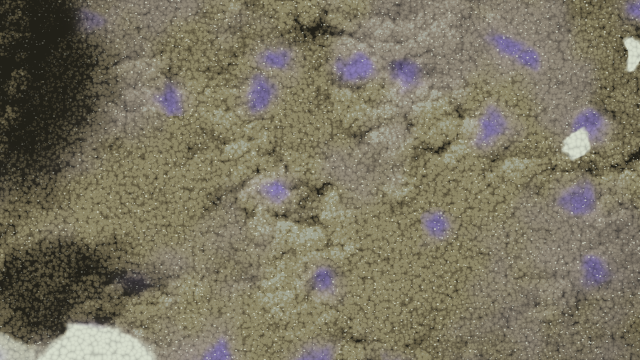
Give the GLSL for this texture, as a Shadertoy shader.

```glsl
const vec3 SHADOW = vec3(0.13, 0.125, 0.095);
const vec3 BROWN = vec3(0.40, 0.37, 0.27);
const vec3 OCHRE = vec3(0.56, 0.535, 0.405);
const vec3 PINK_GREY = vec3(0.56, 0.525, 0.50);
const vec3 VIOLET = vec3(0.44, 0.40, 0.62);
const vec3 PALE = vec3(0.67, 0.70, 0.66);
const vec3 CHALK = vec3(0.83, 0.85, 0.79);

vec2 hash2(vec2 p) {
    vec3 h = fract(p.xyx * vec3(0.1031, 0.1030, 0.0973));
    h += dot(h, h.yzx + 33.33);
    return fract((h.xx + h.yz) * h.zy);
}

// Nearest feature point: distance in x, random id in y
vec2 cells(vec2 p) {
    vec2 base = floor(p);
    vec2 nearest = vec2(9.0, 0.0);
    for (int j = -1; j <= 1; j++) {
        for (int i = -1; i <= 1; i++) {
            vec2 cell = base + vec2(i, j);
            float d = length(cell + hash2(cell + 40.0) - p);
            if (d < nearest.x) nearest = vec2(d, hash2(cell + 91.0).x);
        }
    }
    return nearest;
}

// Layered rotated sines, roughly -1 to 1
float waves(vec2 p) {
    float sum = 0.0;
    float amp = 0.55;
    for (int i = 0; i < 5; i++) {
        sum += amp * sin(p.x + 1.3 * sin(p.y * 0.8)) * cos(p.y + sin(p.x * 0.7));
        p = mat2(1.28, 1.22, -1.22, 1.28) * p + 2.7;
        amp *= 0.62;
    }
    return sum;
}

float domes(vec2 p, float scale) {
    float d = cells(p * scale).x;
    return 1.0 - min(d * d * 1.3, 1.0);
}

// Lumpy colonies whose strength varies over the reef
float relief(vec2 p, float cluster) {
    float knobs = 0.6 * domes(p, 9.0) + 0.4 * domes(p, 21.0);
    return knobs * mix(0.2, 1.0, cluster);
}

float blob(vec2 p, vec2 center, vec2 radius, float soft) {
    return 1.0 - smoothstep(1.0 - soft, 1.0 + soft, length((p - center) / radius));
}

// Scattered bright grains of varied radius
float grains(vec2 p, float scale, float share, float size) {
    vec2 c = cells(p * scale);
    float keep = step(1.0 - share, c.y);
    float radius = size * (0.6 + 0.8 * fract(c.y * 57.0));
    float edge = 0.6 * scale / iResolution.y;
    return keep * (1.0 - smoothstep(radius - edge, radius + edge, c.x));
}

void mainImage(out vec4 fragColor, in vec2 fragCoord) {
    vec2 p = fragCoord / iResolution.y;
    vec2 warp = vec2(waves(p * 17.0), waves(p * 17.0 + 31.0));
    vec2 q = p + 0.018 * warp;

    // Relief lit from above, with dark crevices
    float cluster = smoothstep(-0.25, 0.45, waves(p * 6.0 + 4.0));
    float height = relief(q, cluster);
    float slope = height - relief(q + vec2(-0.004, 0.012), cluster);
    float crevice = cluster * (1.0 - smoothstep(0.35, 0.72, height));
    float polyps = domes(p + 0.004 * warp, 78.0);
    float fine = domes(p + 7.0, 145.0);

    // Broad light and the two hollows at the left
    float tone = 0.60 + 0.10 * waves(p * 3.0 + 9.0) + 0.9 * slope;
    tone += 0.36 * (polyps - 0.72) + 0.24 * (fine - 0.72);
    tone += 0.12 * (height - 0.4) - 0.24 * crevice;
    tone += 0.12 * blob(p, vec2(0.85, 0.50), vec2(0.75, 0.55), 0.7);
    vec2 ragged = p + 0.035 * warp;
    float hollow = blob(ragged, vec2(0.02, 0.82), vec2(0.26, 0.36), 0.35);
    hollow = max(hollow, 0.85 * blob(ragged, vec2(0.18, 0.20), vec2(0.24, 0.13), 0.4));
    tone -= 0.48 * hollow;
    tone -= 0.12 * smoothstep(0.75, 1.15, length((p - vec2(0.89, 0.5)) * vec2(1.0, 1.2)));

    // Brown crust turning pinkish grey on the colonies
    vec3 color = mix(SHADOW, BROWN, smoothstep(0.08, 0.48, tone));
    color = mix(color, OCHRE, smoothstep(0.45, 0.75, tone));
    float bleached = smoothstep(-0.2, 0.5, waves(p * 5.0 + 18.0));
    color = mix(color, PINK_GREY * (0.55 + 0.62 * tone), 0.65 * bleached * (1.0 - hollow));
    color = mix(color, PALE, 0.7 * smoothstep(0.76, 1.02, tone));

    // Violet sores with pale pink halos
    vec2 sore = cells((p + 0.03 * warp) * vec2(4.2, 5.0) + 3.0);
    float present = step(0.58, sore.y) * (1.0 - hollow);
    float halo = present * (1.0 - smoothstep(0.12, 0.42, sore.x));
    float core = present * (1.0 - smoothstep(0.05, 0.25, sore.x));
    color = mix(color, PINK_GREY * (0.72 + 0.5 * tone), 0.7 * halo);
    color = mix(color, VIOLET * (0.65 + 0.55 * tone), 0.85 * core);

    // Chalky bare patches
    float chalk = blob(ragged, vec2(1.60, 0.60), vec2(0.045, 0.04), 0.15);
    chalk = max(chalk, blob(ragged, vec2(1.77, 0.85), vec2(0.035, 0.05), 0.15));
    chalk = max(chalk, blob(ragged, vec2(0.27, 0.0), vec2(0.17, 0.085), 0.15));
    chalk = max(chalk, 0.7 * blob(ragged, vec2(0.02, 0.01), vec2(0.09, 0.06), 0.2));
    color = mix(color, CHALK * (0.86 + 0.16 * polyps), chalk);

    // Drifting sand, sparser in the hollows
    float sand = 0.75 * grains(p * vec2(1.0, 1.25), 50.0, 0.30, 0.10);
    sand = max(sand, 0.5 * grains(p + 5.0, 96.0, 0.24, 0.15));
    color = mix(color, CHALK, sand * (1.0 - 0.65 * hollow));

    fragColor = vec4(clamp(color, 0.0, 1.0), 1.0);
}
```
